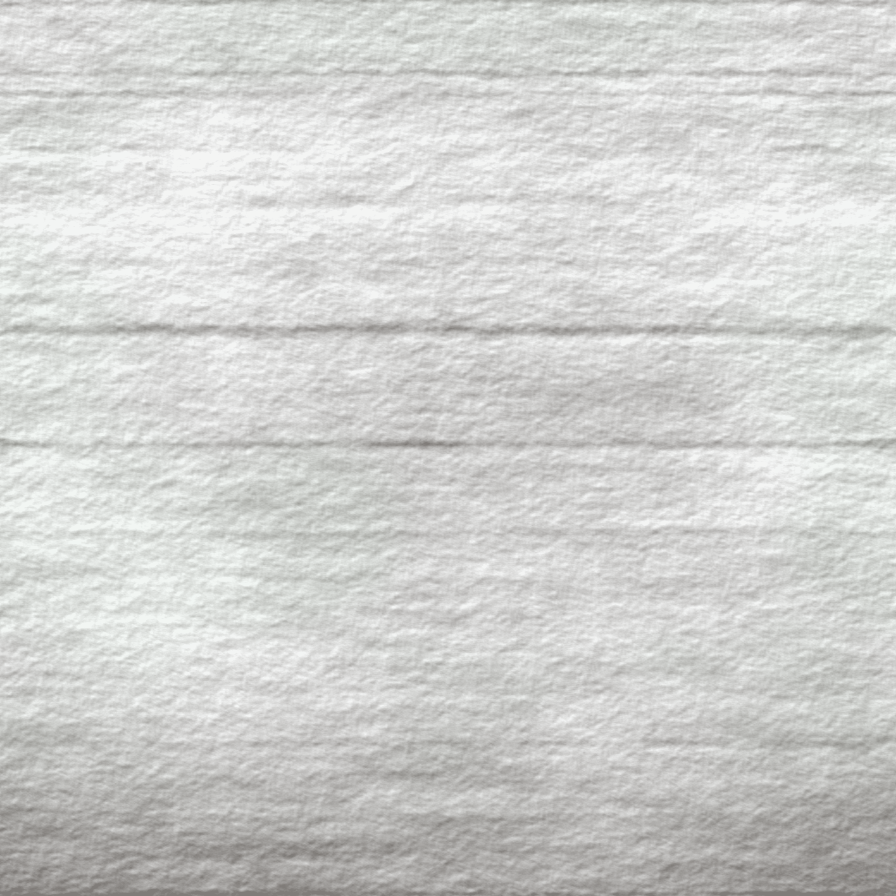
Reproduce this texture procedurally as a Shadertoy shader.

```glsl
// Weathered pale concrete cast against boards: one tile, 1 by 1, wrapping across.
// Soft stains and stretched noise set the tone, slope-lit noise gives the gritty
// skin, and a loop lays the ragged horizontal board seams.

const float TAU = 6.28319;
const vec3 DARK = vec3(0.61, 0.60, 0.59);
const vec3 LIGHT = vec3(0.925, 0.928, 0.926);
const vec3 GREEN_TINT = vec3(-0.008, 0.005, -0.005);
const float DARK_TONE = 0.61;
const float LIGHT_TONE = 0.925;
const float FOOT_TONE = 0.66;      // grime along the lower edge
const float WALL_TONE = 0.812;
const float TOP_GAIN = 0.045;
const float FOOT_HEIGHT = 0.24;
const float CLOUD = 0.11;
const float STREAK = 0.10;
const float HAIRLINE = 0.10;
const float FIBRE = 0.14;
const float RELIEF = 0.26;
const float GRIT = 0.17;
const float CRUMBLE = 0.42;
const vec2 LIGHT_STEP = vec2(-0.0022, 0.0030);
const vec2 CRUMBLE_CENTRE = vec2(0.52, 0.59);

// Seam: height, half width, depth, emphasis (+1 centre, 0 even, -1 sides)
const int SEAMS = 11;
const vec4 SEAM[SEAMS] = vec4[](
    vec4(0.999, 0.0030, 0.16, 0.0), vec4(0.918, 0.0030, 0.17, 0.0),
    vec4(0.895, 0.0032, 0.17, -0.7), vec4(0.833, 0.0045, 0.17, -1.0),
    vec4(0.777, 0.0060, 0.12, 0.8), vec4(0.707, 0.0050, 0.06, 0.3),
    vec4(0.633, 0.0054, 0.23, 0.0), vec4(0.504, 0.0042, 0.17, 0.0),
    vec4(0.405, 0.0035, 0.08, 0.0), vec4(0.170, 0.0042, 0.08, 0.0),
    vec4(0.002, 0.0030, 0.16, 0.0));

// Stain: centre x, centre y, radius, change of tone
const int STAINS = 8;
const vec4 STAIN[STAINS] = vec4[](
    vec4(0.18, 0.33, 0.12, 0.09), vec4(0.06, 0.46, 0.09, 0.06),
    vec4(0.86, 0.46, 0.08, 0.06), vec4(0.88, 0.70, 0.13, 0.05),
    vec4(0.10, 0.71, 0.12, 0.05), vec4(0.50, 0.54, 0.12, -0.06),
    vec4(0.74, 0.56, 0.09, -0.06), vec4(0.22, 0.85, 0.11, 0.04));

float hash(vec2 p) {
    return fract(sin(dot(p, vec2(127.1, 311.7))) * 43758.5);
}

// Value noise whose lattice wraps across after `period` cells
float noise(vec2 p, float period) {
    vec2 cell = floor(p), f = fract(p);
    f = f * f * (3.0 - 2.0 * f);
    float x0 = mod(cell.x, period), x1 = mod(cell.x + 1.0, period);
    float low = mix(hash(vec2(x0, cell.y)), hash(vec2(x1, cell.y)), f.x);
    float high = mix(hash(vec2(x0, cell.y + 1.0)), hash(vec2(x1, cell.y + 1.0)), f.x);
    return mix(low, high, f.y);
}

// Four octaves, centred on zero
float fbm(vec2 uv, vec2 freq) {
    float sum = 0.0, amp = 0.53;
    for (int i = 0; i < 4; i++) {
        sum += amp * (noise(uv * freq + vec2(0.0, 17.3 * float(i)), freq.x) - 0.5);
        freq *= 2.0;
        amp *= 0.5;
    }
    return sum;
}

// Brightness of a noise surface lit from the upper left
float relief(vec2 uv, vec2 freq) {
    return fbm(uv, freq) - fbm(uv + LIGHT_STEP, freq);
}

// Soft round falloff, wrapping across and wider than tall
float blob(vec2 uv, vec2 centre, float radius) {
    vec2 d = uv - centre;
    d.x = (fract(d.x + 0.5) - 0.5) * 0.75;
    return exp(-dot(d, d) / (radius * radius));
}

float seamShade(vec2 uv, vec4 seam, float chip) {
    float wobble = 0.006 * fbm(vec2(uv.x, seam.x), vec2(9.0, 90.0)) + 0.008 * chip;
    float d = uv.y - seam.x - wobble;
    float wear = mix(0.45, 1.0, noise(vec2(uv.x * 13.0, seam.x * 91.0), 13.0));
    float centre = 0.5 - 0.5 * cos(TAU * uv.x);
    float emphasis = mix(1.0, seam.w > 0.0 ? centre : 1.0 - centre, abs(seam.w));
    float core = exp(-d * d / (seam.y * seam.y)) * (0.85 + 1.2 * chip);
    float halo = 0.20 * exp(-abs(d) / (4.0 * seam.y));
    float lip = 0.25 * exp(-pow((d + 2.4 * seam.y) / seam.y, 2.0));
    return seam.z * emphasis * wear * (core + halo - lip);
}

void mainImage(out vec4 fragColor, in vec2 fragCoord) {
    vec2 uv = fragCoord / iResolution.xy;
    vec2 warped = uv + vec2(0.0, 0.014 * fbm(uv, vec2(7.0, 9.0)));
    float cloud = fbm(uv, vec2(3.0, 5.0));

    // Broad tone: grimy foot, clouds and stains
    float foot = 1.0 - smoothstep(0.0, FOOT_HEIGHT, uv.y + 0.12 * cloud);
    float tone = mix(WALL_TONE, FOOT_TONE, foot) + TOP_GAIN * smoothstep(0.2, 0.8, uv.y);
    tone += CLOUD * cloud;
    for (int i = 0; i < STAINS; i++)
        tone += STAIN[i].w * blob(warped, STAIN[i].xy, STAIN[i].z);

    // Board grain, then rough skin with crumbling places
    tone += STREAK * fbm(warped, vec2(3.0, 38.0)) + HAIRLINE * fbm(uv, vec2(4.0, 105.0));
    tone += FIBRE * fbm(warped, vec2(24.0, 75.0));
    float crumbly = max(blob(warped, CRUMBLE_CENTRE, 0.085), 0.8 * foot);
    float chip = fbm(uv, vec2(55.0, 90.0));
    tone += RELIEF * relief(warped, vec2(60.0, 100.0));
    tone += GRIT * relief(uv, vec2(130.0, 190.0));
    tone += CRUMBLE * crumbly * relief(warped, vec2(32.0, 52.0));

    for (int i = 0; i < SEAMS; i++) tone -= seamShade(uv, SEAM[i], chip);

    // Warm grey to white, with a faint green cast in the cloudy parts
    tone = clamp(tone, 0.5, 0.955);
    vec3 color = mix(DARK, LIGHT, (tone - DARK_TONE) / (LIGHT_TONE - DARK_TONE));
    color += GREEN_TINT * smoothstep(-0.1, 0.2, -cloud) * (1.0 - foot);
    fragColor = vec4(color, 1.0);
}
```
